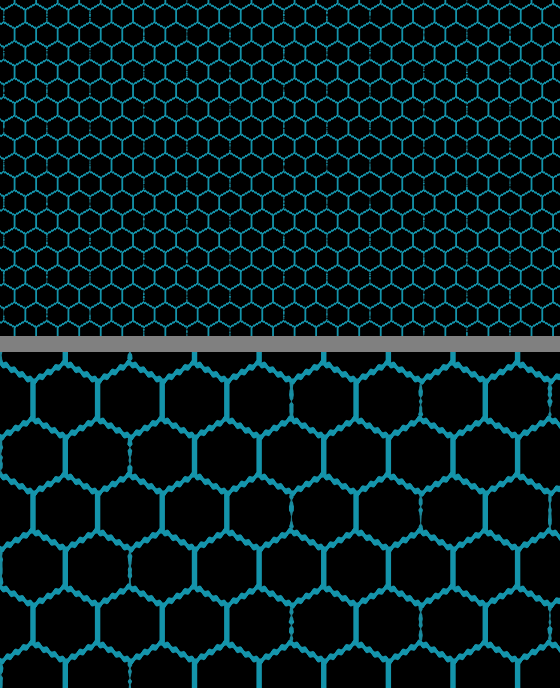
Top, the full canvas; bottom, a detail of the centre.
A Shadertoy shader for this pattern:

```glsl
const vec2 REPEATS = vec2(26.0, 9.0);        // cells across, double rows down
const vec2 CELL = vec2(1.0, 1.7320508);      // one double row of regular hexagons
const vec2 OFFSET = vec2(0.177, 0.123);      // first cell centre, in cell widths
const float LINE_WIDTH = 0.084;
const float RIPPLES = 8.0;                   // steps per cell along slanted sides
const float RIPPLE_SIZE = 0.016;
const float WEAR_STEPS = 306.0;              // wear samples over the full height
const float WEAR_DEPTH = 0.035;
const float WEAR_CYCLE = 13.0;               // half columns between wear groups
const vec3 LINE_COLOR = vec3(0.08, 0.58, 0.67);
const vec3 WORN_COLOR = vec3(0.13, 0.48, 0.54);
const vec3 BACKGROUND = vec3(0.0);
const float TAU = 6.2831853;

float hash(vec2 p) {
    vec3 h = fract(vec3(p.xyx) * 0.1031);
    h += dot(h, h.yzx + 33.33);
    return fract((h.x + h.y) * h.z);
}

// Value noise along the height, wrapping at the top edge
float wrappedNoise(float y, float seed) {
    float i = floor(y);
    float a = hash(vec2(mod(i, WEAR_STEPS), seed));
    float b = hash(vec2(mod(i + 1.0, WEAR_STEPS), seed));
    return mix(a, b, smoothstep(0.0, 1.0, y - i));
}

// Offset from the nearest hexagon centre
vec2 hexOffset(vec2 p) {
    vec2 a = p - CELL * round(p / CELL);
    vec2 b = p - CELL * (round(p / CELL - 0.5) + 0.5);
    return dot(a, a) < dot(b, b) ? a : b;
}

void mainImage(out vec4 fragColor, in vec2 fragCoord) {
    vec2 uv = fragCoord / iResolution.xy;
    vec2 p = uv * REPEATS * CELL - OFFSET * vec2(1.0, 1.0);
    float pixel = REPEATS.x / iResolution.x;
    vec2 q = hexOffset(p);

    // Distances to the upright and slanted sides
    float upright = 0.5 - abs(q.x);
    float slanted = 0.5 - dot(abs(q), vec2(0.5, 0.8660254));
    float ripple = RIPPLE_SIZE * sin(TAU * RIPPLES * p.x);
    slanted = abs(slanted - sign(q.y) * ripple);

    // Some upright columns are frayed, in a regular beat
    float column = round(2.0 * (p.x - q.x) + sign(q.x));
    float beat = mod(column, WEAR_CYCLE);
    float frayed = mod(beat, 4.0) < 0.5 && beat < 11.5 ? 1.0 : 0.0;
    float wear = frayed * wrappedNoise(uv.y * WEAR_STEPS, mod(column, 2.0 * REPEATS.x));
    upright += WEAR_DEPTH * wear;

    // Smooth line coverage
    float dist = min(upright, slanted);
    float line = clamp((0.5 * LINE_WIDTH - dist) / pixel + 0.5, 0.0, 1.0);
    float wornMix = upright < slanted ? wear : 0.0;
    vec3 ink = mix(LINE_COLOR, WORN_COLOR, wornMix);
    fragColor = vec4(mix(BACKGROUND, ink, line), 1.0);
}
```
